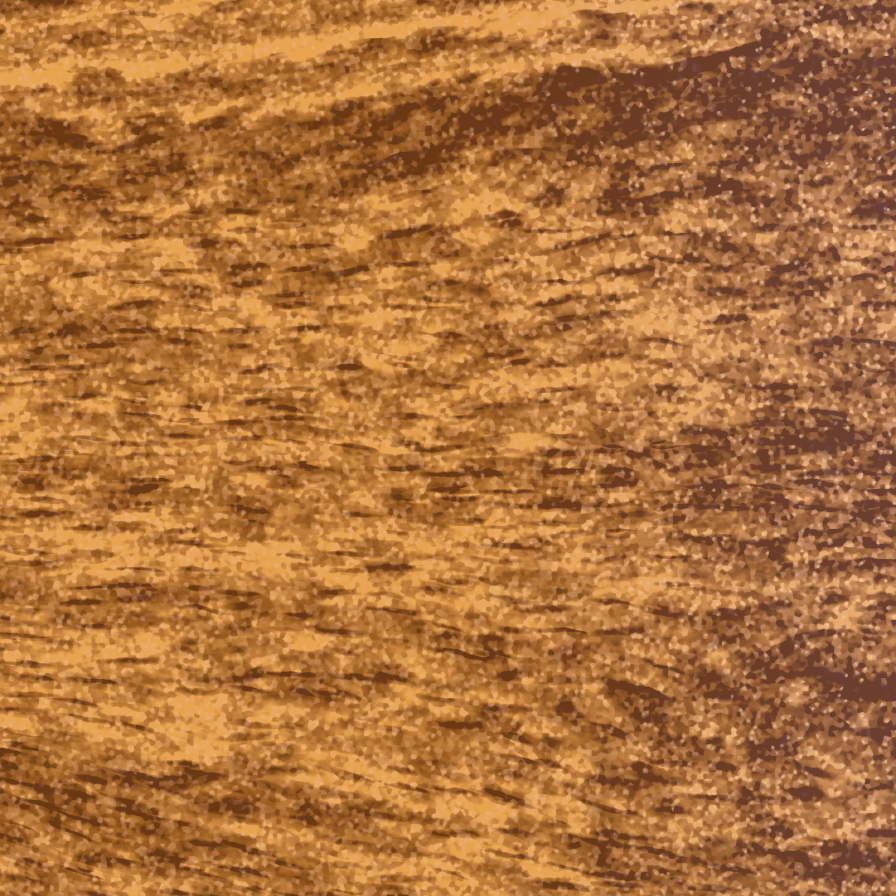
Give the GLSL for this texture, as a Shadertoy shader.

```glsl
const vec3 UMBER = vec3(0.42, 0.22, 0.08);
const vec3 CHESTNUT = vec3(0.60, 0.36, 0.13);
const vec3 HONEY = vec3(0.74, 0.48, 0.22);
const vec3 GOLD = vec3(0.91, 0.64, 0.31);
const vec3 COOL_SHEEN = vec3(0.0, 0.03, 0.13);
const vec3 GLINT = vec3(0.97, 0.82, 0.64);

const vec2 BAND_SCALE = vec2(2.0, 21.0);
const vec2 MOTTLE_SCALE = vec2(24.0, 78.0);
const vec2 FIBRE_SCALE = vec2(48.0, 150.0);
const vec2 FLECK_SCALE = vec2(17.0, 50.0);
const float GRAIN_SCALE = 185.0;
const float TOP_RISE = 0.14;
const float BOTTOM_FALL = 0.22;
const float STREAK_TOP = 0.975;
const float STREAK_GAP = 0.056;

vec2 hash2(vec2 p) {
    vec3 a = fract(p.xyx * vec3(0.1031, 0.1030, 0.0973));
    a += dot(a, a.yzx + 33.33);
    return fract((a.xx + a.yz) * a.zy);
}

// Cellular noise: x = blended cell value, y = nearest distance, z = nearest id
vec3 cells(vec2 p) {
    vec2 base = floor(p);
    float total = 0.0, weights = 0.0, nearest = 9.0, id = 0.0;
    for (int j = -1; j <= 1; j++)
    for (int i = -1; i <= 1; i++) {
        vec2 cell = base + vec2(i, j);
        vec2 d = cell + hash2(cell) - p;
        float dist2 = dot(d, d);
        float value = hash2(cell + 71.0).x;
        float w = exp(-7.0 * dist2);
        total += w * value;
        weights += w;
        if (dist2 < nearest) { nearest = dist2; id = value; }
    }
    return vec3(total / weights, sqrt(nearest), id);
}

// Short tapered pores scattered along the grain
float flecks(vec2 p) {
    vec2 base = floor(p);
    float ink = 0.0;
    for (int j = -1; j <= 1; j++)
    for (int i = -1; i <= 1; i++) {
        vec2 cell = base + vec2(i, j);
        vec2 jitter = hash2(cell + 19.0);
        vec2 kind = hash2(cell + 43.0);
        vec2 d = p - cell - 0.15 - 0.7 * jitter;
        d.y -= (kind.x - 0.55) * 0.5 * d.x;
        vec2 size = vec2(mix(0.30, 0.75, kind.y), mix(0.14, 0.25, kind.x));
        float body = 1.0 - smoothstep(0.35, 1.1, length(d / size));
        ink = max(ink, body * smoothstep(0.1, 0.75, jitter.x + 0.3 * kind.y));
    }
    return ink;
}

// Height across the grain: rising near the top, falling near the bottom
float grainHeight(vec2 uv) {
    float rise = TOP_RISE * smoothstep(0.45, 1.0, uv.y) - 0.02;
    float fall = BOTTOM_FALL * (1.0 - smoothstep(0.0, 0.4, uv.y));
    float wave = 0.004 * sin(9.0 * uv.x + 6.0 * uv.y)
               + 0.002 * sin(23.0 * uv.x - 17.0 * uv.y);
    return uv.y - rise * uv.x + fall * (uv.x - 0.4 * uv.x * uv.x) + wave;
}

// Bright ragged growth lines in the upper part
float growthStreaks(vec2 q, float ragged) {
    float light = 0.0;
    for (int i = 0; i < 5; i++) {
        float k = float(i);
        float level = STREAK_TOP - STREAK_GAP * k + 0.006 * sin(k * 5.0);
        float d = (q.y - level + 0.018 * (ragged - 0.5)) / 0.010;
        float strength = 0.55 + 0.45 * sin(k * 1.55 + 0.2 - q.x * 0.8);
        light += strength * exp(-d * d);
    }
    return light;
}

vec3 woodRamp(float t) {
    vec3 c = mix(UMBER, CHESTNUT, smoothstep(0.0, 0.34, t));
    c = mix(c, HONEY, smoothstep(0.30, 0.62, t));
    return mix(c, GOLD, smoothstep(0.58, 0.92, t));
}

void mainImage(out vec4 fragColor, in vec2 fragCoord) {
    vec2 uv = fragCoord / iResolution.xy;
    vec2 q = vec2(uv.x, grainHeight(uv));

    // Noise layers, coarse to fine
    float band = cells(q * BAND_SCALE + 5.0).x - 0.5;
    float fibre = cells(q * FIBRE_SCALE + 130.0).x - 0.5;
    vec2 rough = q + vec2(0.010, 0.004) * fibre;
    float mottle = cells(rough * MOTTLE_SCALE + 60.0).x - 0.5;
    vec3 grain = cells(uv * GRAIN_SCALE + 300.0);
    float pores = flecks(rough * FLECK_SCALE + 20.0);

    // Broad light and shade
    float upper = smoothstep(0.70, 0.82, q.y);
    float right = smoothstep(0.45, 1.05, uv.x + 0.12 * (uv.y - 0.5));
    float knot = exp(-dot((uv - vec2(0.12, 0.08)) * vec2(4.0, 9.0),
                          (uv - vec2(0.12, 0.08)) * vec2(4.0, 9.0)));
    float corner = smoothstep(0.75, 1.15, uv.x + 0.35 * (0.5 - uv.y));

    float tone = 0.61 + 0.42 * band + 0.58 * mottle + 0.34 * fibre;
    tone += (0.50 + 0.25 * right) * (grain.x - 0.5);
    tone -= 0.46 * pores * (1.0 - 0.65 * upper);
    tone += upper * (0.48 * growthStreaks(q, mottle + 0.5) - 0.22);
    tone -= 0.16 * right + 0.15 * knot + 0.12 * corner;

    // Cool sheen and tiny glints of the varnish
    vec3 color = woodRamp(clamp(tone, 0.0, 1.0));
    float sheen = 0.85 * right + 0.5 * smoothstep(0.55, 0.9, grain.z);
    color += COOL_SHEEN * sheen;
    float glint = smoothstep(0.86, 0.98, grain.z) * (1.0 - smoothstep(0.1, 0.55, grain.y));
    color = mix(color, GLINT, glint * (0.22 + 0.45 * right));
    fragColor = vec4(color, 1.0);
}
```
